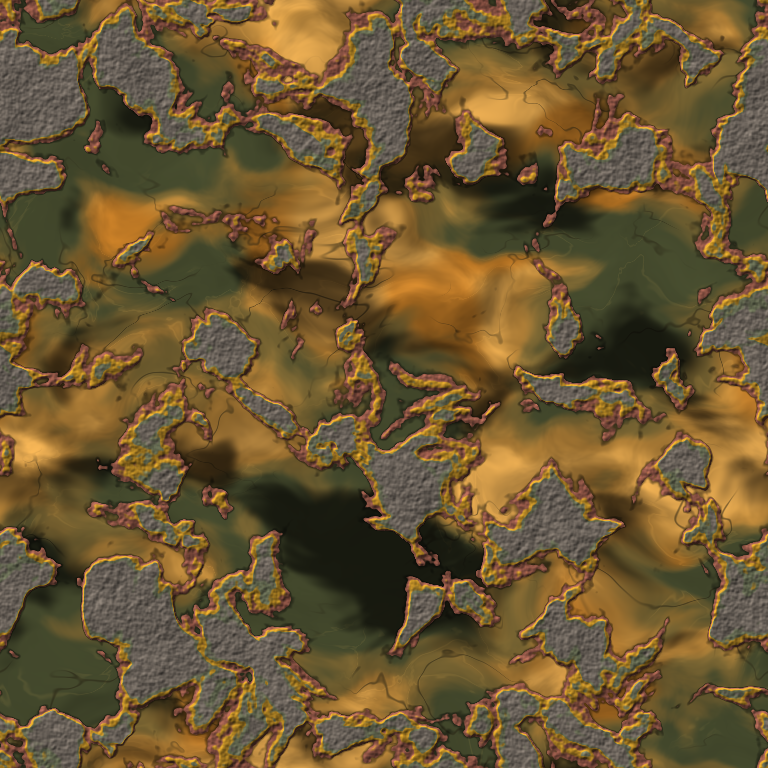
This texture is drawn by a Shadertoy shader. Its source:

```glsl
// Tileable mineral crust: grainy grey islands with yellow and rust rims over ochre and green marbled ground.

const vec3 POOL_GREEN = vec3(0.26, 0.28, 0.17);
const vec3 OLIVE = vec3(0.43, 0.36, 0.18);
const vec3 OCHRE = vec3(0.61, 0.44, 0.19);
const vec3 PALE_GOLD = vec3(0.80, 0.59, 0.28);
const vec3 BURNT_ORANGE = vec3(0.62, 0.37, 0.09);
const vec3 VEIN_DARK = vec3(0.15, 0.13, 0.07);
const vec3 RUST_PINK = vec3(0.47, 0.28, 0.23);
const vec3 SULPHUR = vec3(0.59, 0.44, 0.12);
const vec3 LICHEN_TEAL = vec3(0.36, 0.38, 0.29);
const vec3 STONE_GREY = vec3(0.39, 0.36, 0.33);

vec2 hash2(vec2 cell, float seed) {
    vec2 q = vec2(dot(cell, vec2(127.1, 311.7)), dot(cell, vec2(269.5, 183.3)));
    return fract(sin(q + seed * 17.3) * 43758.5453) * 2.0 - 1.0;
}

// Gradient at one lattice corner, wrapped to a whole number of cells
float corner(vec2 cell, vec2 offset, vec2 cells, float seed) {
    vec2 wrapped = floor(mod(cell + 0.5, cells));
    return dot(hash2(wrapped, seed), offset);
}

float noise(vec2 p, vec2 cells, float seed) {
    vec2 i = floor(p), f = p - i;
    vec2 u = f * f * f * (f * (f * 6.0 - 15.0) + 10.0);
    vec2 e = vec2(1.0, 0.0);
    float low = mix(corner(i, f, cells, seed), corner(i + e, f - e, cells, seed), u.x);
    float high = mix(corner(i + e.yx, f - e.yx, cells, seed),
                     corner(i + 1.0, f - 1.0, cells, seed), u.x);
    return 1.4 * mix(low, high, u.y);
}

float fbm(vec2 uv, vec2 cells, int octaves, float seed) {
    float sum = 0.0, gain = 1.0;
    for (int k = 0; k < octaves; k++) {
        float layer = seed + float(k);
        sum += gain * noise(uv * cells + layer * vec2(0.37, 0.71), cells, layer);
        cells *= 2.0;
        gain *= 0.5;
    }
    return sum;
}

vec2 warp(vec2 uv, vec2 cells, float seed) {
    return vec2(fbm(uv, cells, 2, seed), fbm(uv, cells, 2, seed + 5.0));
}

// Above zero inside the crust
float crustLevel(vec2 uv) {
    vec2 q = uv + 0.045 * warp(uv, vec2(7.0), 11.0);
    float broad = fbm(q, vec2(4.0), 3, 21.0);
    float detail = fbm(q, vec2(11.0), 4, 31.0);
    float ragged = fbm(uv, vec2(80.0), 2, 41.0);
    return 0.6 * broad + 0.7 * detail + 0.06 * ragged - 0.06;
}

float relief(vec2 uv, float level) {
    float grain = fbm(uv, vec2(110.0), 2, 51.0);
    return 0.75 * grain + 1.6 * smoothstep(-0.02, 0.14, level);
}

// Thin line along the zero crossings of a field
float vein(float field, float width) {
    return 1.0 - smoothstep(0.0, width, abs(field));
}

vec3 groundColor(vec2 uv) {
    vec2 flow = uv + 0.05 * warp(uv, vec2(5.0, 6.0), 61.0);
    float cloud = fbm(flow, vec2(3.0, 5.0), 4, 71.0);
    float wisps = fbm(flow + 0.04 * warp(flow, vec2(9.0), 81.0), vec2(8.0, 11.0), 5, 91.0);
    float tone = cloud + 0.16 * wisps;
    float dry = smoothstep(-0.15, 0.15, tone);

    vec3 color = mix(POOL_GREEN, OLIVE, smoothstep(-0.22, -0.02, tone));
    color = mix(color, OCHRE, smoothstep(-0.02, 0.20, tone));
    color = mix(color, PALE_GOLD, smoothstep(0.18, 0.55, tone));
    float rusty = fbm(uv, vec2(4.0), 3, 101.0);
    color = mix(color, BURNT_ORANGE, 0.7 * dry * smoothstep(0.1, 0.4, rusty));
    color *= 1.0 + mix(0.10, 0.38, dry) * wisps;

    // Pale and dark marbling, then soft shadowed hollows
    float patchy = smoothstep(-0.1, 0.3, fbm(uv, vec2(6.0), 2, 111.0));
    color += 0.09 * patchy * vein(wisps - 0.08, 0.05) * OCHRE;
    float branches = fbm(flow, vec2(7.0, 9.0), 4, 121.0);
    color = mix(color, VEIN_DARK, 0.5 * patchy * vein(branches, 0.035));
    float hollow = fbm(flow, vec2(4.0, 7.0), 4, 131.0);
    return color * mix(1.0, 0.36, smoothstep(0.08, 0.48, hollow));
}

vec3 crustColor(float level, float mottle) {
    float soft = 0.018;
    vec3 color = mix(RUST_PINK, SULPHUR, smoothstep(0.07 - soft, 0.07 + soft, level));
    color = mix(color, LICHEN_TEAL, smoothstep(0.14 - soft, 0.14 + soft, level + 0.03 * mottle));
    return mix(color, STONE_GREY, smoothstep(0.17, 0.23, level + 0.08 * mottle));
}

void mainImage(out vec4 fragColor, in vec2 fragCoord) {
    vec2 uv = fragCoord / iResolution.xy;
    vec2 towardLight = 0.002 * vec2(-0.6, 0.8);
    vec2 lit = uv + towardLight;

    float level = crustLevel(uv);
    float slope = relief(uv, level) - relief(lit, crustLevel(lit));
    float mottle = fbm(uv, vec2(24.0), 3, 141.0);

    // Ground darkens against the raised crust
    vec3 ground = groundColor(uv) * (1.0 - 0.45 * smoothstep(-0.07, 0.0, level));
    vec3 crust = crustColor(level, mottle);
    crust *= clamp(1.0 + 0.9 * slope + 0.15 * mottle, 0.4, 1.6);

    vec3 color = mix(ground, crust, smoothstep(-0.01, 0.01, level));
    fragColor = vec4(clamp(color, 0.0, 1.0), 1.0);
}
```
